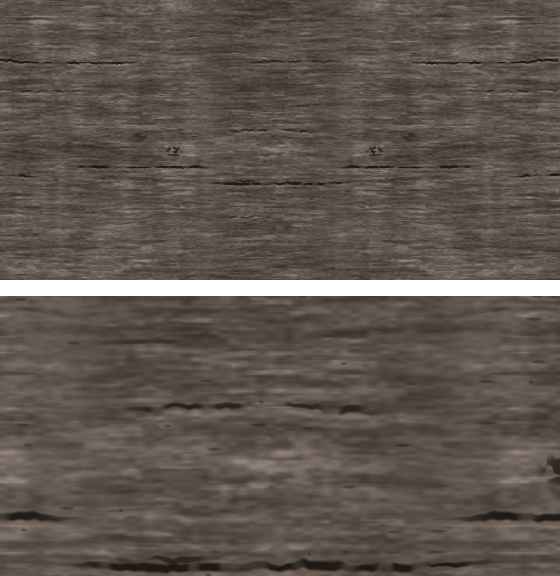
Top: the whole. Bottom: its middle third, enlarged.
A WebGL 1 fragment shader for this texture:

```glsl
precision highp float;
// Weathered plank with horizontal grain, loosely mirrored about its middle.
// Stretched value noise, partly sharpened by thresholds, makes the fibres and
// upright saw marks; thin wavy lines make cracks, and a jittered grid the pits.
uniform vec2 u_resolution;

float hash(vec2 p) {
  vec3 q = fract(vec3(p.xyx) * 0.1031);
  q += dot(q, q.yzx + 33.33);
  return fract((q.x + q.y) * q.z);
}

float noise(vec2 p) {
  vec2 i = floor(p), f = fract(p);
  f = f * f * (3.0 - 2.0 * f);
  return mix(mix(hash(i), hash(i + vec2(1.0, 0.0)), f.x),
             mix(hash(i + vec2(0.0, 1.0)), hash(i + 1.0), f.x), f.y);
}

// Soft fibres with crisp pale slivers and dark hairlines, roughly centred on zero
float grain(vec2 p) {
  p.y += 0.014 * noise(p * vec2(3.0, 6.0)) + 0.004 * noise(p * vec2(14.0, 30.0));
  float fibres = 0.4 * (noise(p * vec2(9.0, 105.0)) - 0.5);
  fibres += 0.4 * (noise(p * vec2(20.0, 185.0) + 40.0) - 0.5);
  fibres += 0.3 * (noise(p * vec2(4.0, 38.0) + 80.0) - 0.5);
  fibres += 0.38 * (noise(p * vec2(90.0, 240.0) + 9.0) - 0.5);
  float sliver = smoothstep(0.58, 0.78, noise(p * vec2(13.0, 125.0) + 150.0));
  float hairline = smoothstep(0.62, 0.8, noise(p * vec2(10.0, 140.0) + 210.0));
  float broken = smoothstep(0.25, 0.6, noise(p * vec2(45.0, 110.0) + 33.0));
  return fibres + broken * (0.3 * sliver - 0.27 * hairline) - 0.02;
}

// Dark split from x = span.x to span.y around the given height
float crack(vec2 p, vec2 span, float height, float width) {
  float row = height * 91.0;
  float path = height + 0.018 * (noise(vec2(p.x * 7.0, row)) - 0.5)
             + 0.007 * (noise(vec2(p.x * 33.0, row + 7.0)) - 0.5)
             + 0.004 * (noise(vec2(p.x * 110.0, row + 9.0)) - 0.5);
  float taper = smoothstep(span.x, span.x + 0.08, p.x)
              * (1.0 - smoothstep(span.y - 0.08, span.y, p.x));
  float w = width * taper * (0.1 + 1.2 * noise(vec2(p.x * 32.0, row + 3.0)));
  float ragged = 0.3 + 0.7 * smoothstep(0.2, 0.55, noise(vec2(p.x * 48.0, row + 5.0)));
  return taper * ragged * (1.0 - smoothstep(w * 0.5, w + 0.0022, abs(p.y - path)));
}

// m is p folded about the middle, so its cracks appear on both sides
float cracks(vec2 p, vec2 m) {
  float c = crack(m, vec2(0.46, 1.15), 0.779, 0.004);
  c = max(c, 0.75 * crack(m, vec2(0.64, 1.15), 0.67, 0.003));
  c = max(c, crack(m, vec2(0.2, 0.76), 0.4, 0.005));
  c = max(c, crack(m, vec2(0.82, 1.15), 0.375, 0.004));
  c = max(c, crack(p, vec2(0.72, 1.28), 0.344, 0.006));
  c = max(c, 0.8 * crack(p, vec2(0.74, 0.96), 0.36, 0.003));
  c = max(c, 0.8 * crack(p, vec2(0.78, 1.16), 0.535, 0.004));
  c = max(c, 0.8 * crack(p, vec2(0.86, 1.24), 0.776, 0.003));
  return max(c, 0.7 * crack(p, vec2(0.74, 1.02), 0.224, 0.003));
}

// Ragged cluster of small holes
float knot(vec2 m, vec2 centre, float size) {
  float d = length((m - centre) * vec2(0.6, 1.0)) / size;
  return smoothstep(0.45, 0.6, noise(m * vec2(120.0, 170.0))) * (1.0 - smoothstep(0.4, 1.0, d));
}

// Small dark specks and dashes in a sparse jittered grid
float pits(vec2 p) {
  vec2 grid = p * vec2(18.0, 40.0), cell = floor(grid);
  float seed = hash(cell + 17.0);
  vec2 centre = 0.35 + 0.3 * vec2(hash(cell + 3.0), hash(cell + 61.0));
  vec2 offset = (fract(grid) - centre) / vec2(0.05 + 0.25 * hash(cell + 29.0), 0.1);
  return step(0.86, seed) * (1.0 - smoothstep(0.4, 1.0, length(offset)));
}

void main() {
  vec2 p = gl_FragCoord.xy / u_resolution * vec2(2.0, 1.0);
  vec2 m = vec2(abs(p.x - 0.98), p.y);
  float side = smoothstep(0.12, 0.32, m.x);

  // Fibres, mirrored towards the sides and free in the middle
  float tone = mix(grain(p + 5.0), grain(m), side);

  // Upright saw marks and broad stains
  float saw = noise(vec2(m.x * 34.0, m.y * 3.0)) + noise(vec2(m.x * 13.0, m.y * 2.0 + 50.0)) - 1.0;
  tone += (0.05 + 0.14 * side) * saw;
  tone += 0.22 * (noise(m * vec2(4.0, 7.0) + 30.0) - 0.5);
  tone += 0.14 * (noise(p * vec2(3.0, 5.0) + 70.0) - 0.5);
  tone += 0.09 * exp(-pow((m.x - 0.38) / 0.16, 2.0));
  tone -= 0.07 * (1.0 - side) * smoothstep(0.4, 0.65, p.y);
  tone = 0.32 + tone + 0.3 * tone * tone;

  // Olive shadows, brown-grey body and pale pinkish fibres
  vec3 wood = vec3(0.27, 0.24, 0.21) + vec3(0.24, 0.22, 0.22) * clamp(tone, -0.3, 1.25);
  float stain = noise(p * vec2(5.0, 9.0) + 12.0) - 0.5;
  wood += stain * vec3(0.004, -0.004, 0.014);

  // Cracks with a lit lower lip, then knots and pits
  vec2 lift = vec2(0.0, 0.009);
  wood += vec3(0.09, 0.075, 0.06) * cracks(p + lift, m + lift);
  wood = mix(wood, vec3(0.09, 0.075, 0.06), 0.9 * cracks(p, m));
  float holes = knot(m, vec2(0.36, 0.46), 0.024) + 0.7 * knot(m, vec2(0.48, 0.513), 0.02);
  holes = max(holes, 0.5 * pits(p));
  wood = mix(wood, vec3(0.13, 0.11, 0.09), 0.8 * min(holes, 1.0));

  gl_FragColor = vec4(wood, 1.0);
}
```
